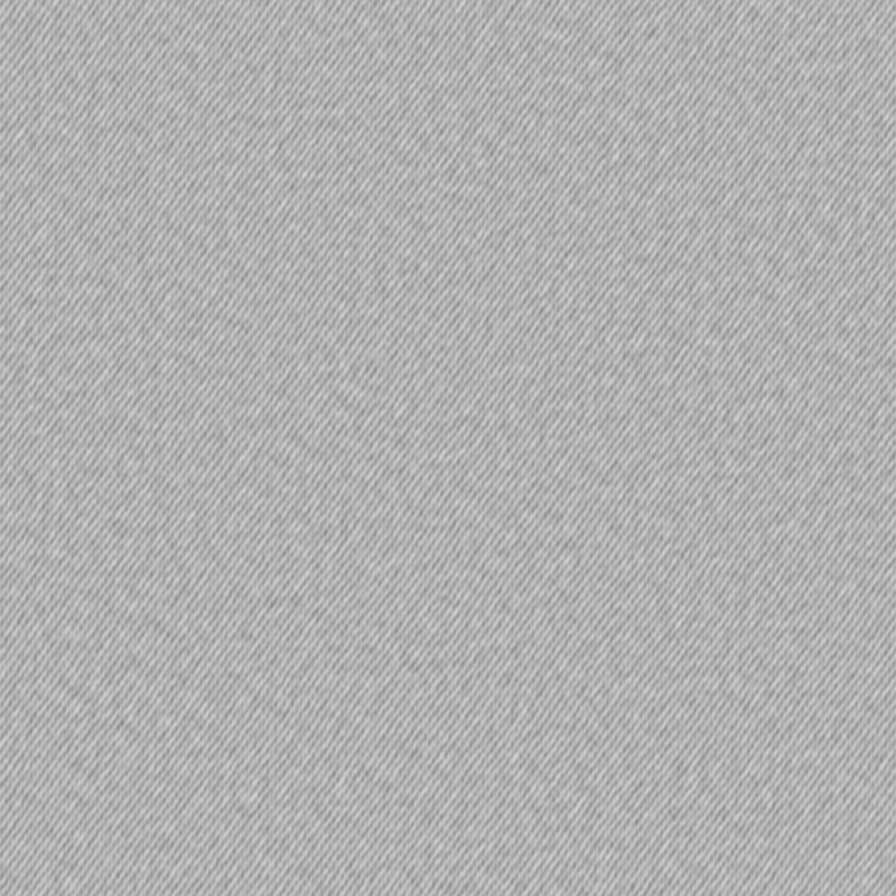
Reproduce this texture procedurally as a WebGL 1 fragment shader.

```glsl
precision highp float;
// Grey twill cloth: fine diagonal ridges climbing to the right, stepped into
// small upright stitches. Layered gradient noise mottles the yarn from stitch
// to stitch, while the cloth stays even at a distance.

uniform vec2 u_resolution;

const float TAU = 6.2831853;
const float RIDGES_ACROSS = 108.0;
const float RIDGES_UP = 78.0;
const float COLUMNS = 216.0;
const vec3 YARN_GREY = vec3(0.693);

float hash(vec2 cell) {
  return fract(sin(dot(cell, vec2(127.1, 311.7))) * 43758.5453);
}

// Slope of a random direction at a lattice corner.
float cornerSlope(vec2 cell, vec2 corner, vec2 f) {
  float angle = TAU * hash(cell + corner);
  return dot(vec2(cos(angle), sin(angle)), f - corner);
}

// Gradient noise, roughly -1 to 1, with little variation broader than a cell.
float noise(vec2 p) {
  vec2 cell = floor(p);
  vec2 f = fract(p);
  vec2 blend = f * f * f * (f * (f * 6.0 - 15.0) + 10.0);
  float low = mix(cornerSlope(cell, vec2(0.0), f),
                  cornerSlope(cell, vec2(1.0, 0.0), f), blend.x);
  float high = mix(cornerSlope(cell, vec2(0.0, 1.0), f),
                   cornerSlope(cell, vec2(1.0), f), blend.x);
  return 1.6 * mix(low, high, blend.y);
}

// Pulls x towards its column centre, so ridges climb in upright steps.
float steppedColumn(float x, float amount) {
  return x + amount * sin(TAU * x * COLUMNS) / (TAU * COLUMNS);
}

// Position across the ridges, one unit per ridge, with a slight wander.
float ridgeCoordinate(vec2 uv, float stepping) {
  float wander = 0.3 * noise(uv * 7.0) + 0.1 * noise(uv * vec2(100.0, 75.0) + 31.0);
  return steppedColumn(uv.x, stepping) * RIDGES_ACROSS - uv.y * RIDGES_UP + wander;
}

// Uneven yarn: streaks along the ridges, upright flecks and soft mottling.
float yarnVariation(vec2 uv) {
  float across = uv.x * RIDGES_ACROSS - uv.y * RIDGES_UP;
  float along = uv.x * 0.58 + uv.y * 0.81;
  float streaks = noise(vec2(across * 0.75, along * 62.0) + 17.0);
  float flecks = noise(uv * vec2(COLUMNS, 140.0) + 53.0);
  float mottle = noise(uv * vec2(72.0, 60.0) + 7.0);
  return 0.042 * streaks + 0.040 * flecks + 0.018 * mottle;
}

void main() {
  float side = min(u_resolution.x, u_resolution.y);
  vec2 uv = gl_FragCoord.xy / side;

  // Stitches fade out when they become too small to resolve.
  float resolved = smoothstep(1.4, 2.3, side / COLUMNS);
  float ridge = ridgeCoordinate(uv, 0.6 * resolved);

  // Ridge strength varies, so some diagonals nearly dissolve.
  float strength = 0.062 + 0.02 * noise(uv * 64.0 + 73.0);
  float shade = strength * cos(TAU * ridge);

  shade += 0.014 * resolved * cos(TAU * uv.x * COLUMNS);
  shade += yarnVariation(uv);
  gl_FragColor = vec4(YARN_GREY + shade, 1.0);
}
```
